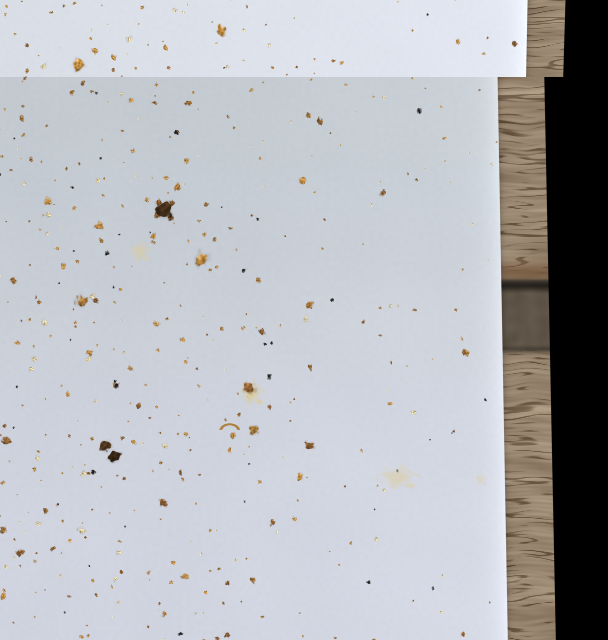
Reproduce this texture procedurally as a Shadertoy shader.

```glsl
#define SEAM_Y 0.8802
#define CRUMB_DENSITY 0.62
#define GRAIN_DEPTH 0.5
#define EDGE_GLOW 0.09
#define GOLD vec3(0.76, 0.56, 0.28)
#define BROWN vec3(0.52, 0.36, 0.20)
#define PALE vec3(0.86, 0.80, 0.62)
#define BLACK vec3(0.14, 0.13, 0.13)
#define WOOD_LIGHT vec3(0.69, 0.62, 0.53)
#define WOOD_DARK vec3(0.40, 0.32, 0.24)

vec2 hash2(vec2 p) {
    vec3 q = fract(p.xyx * vec3(0.1031, 0.1030, 0.0973));
    q += dot(q, q.yzx + 33.33);
    return fract((q.xx + q.yz) * q.zy);
}

float gradientNoise(vec2 p) {
    vec2 i = floor(p), f = fract(p);
    vec2 u = f * f * f * (f * (f * 6.0 - 15.0) + 10.0);
    vec2 e = vec2(0.0, 1.0);
    float a = dot(hash2(i) * 2.0 - 1.0, f);
    float b = dot(hash2(i + e.yx) * 2.0 - 1.0, f - e.yx);
    float c = dot(hash2(i + e.xy) * 2.0 - 1.0, f - e.xy);
    float d = dot(hash2(i + e.yy) * 2.0 - 1.0, f - e.yy);
    return mix(mix(a, b, u.x), mix(c, d, u.x), u.y);
}

// Coverage of the side where d is negative
float cover(float d, float soft) {
    float w = 0.7 / iResolution.y + soft;
    return 1.0 - smoothstep(-w, w, d);
}

// Angular chip with a faint contact shadow
void chip(inout vec3 col, vec2 d, float r, vec3 tint, float seed) {
    if (length(d) > r * 2.5) return;
    vec2 s = d / r;
    float rag = gradientNoise(s * 0.9 + seed * 3.7);
    float grit = gradientNoise(s * 1.9 + seed + 7.0);
    float dist = (length(s) - 0.85 + 0.9 * rag + 0.25 * grit) * r;
    col *= 1.0 - 0.07 * (1.0 - smoothstep(0.0, r * 0.5, dist));
    col = mix(col, tint * (1.0 + 0.6 * grit + 0.15 * s.y), cover(dist, 0.0004));
}

// Soft translucent stain
void stain(inout vec3 col, vec2 d, float r, float amount) {
    float rag = gradientNoise(d / r * 1.7 + 3.0);
    float dist = length(d) * (1.0 + 1.1 * rag) - r * 0.8;
    col = mix(col, PALE, amount * cover(dist, r * 0.4));
}

// One jittered chip per cell, thinning towards the right
void scatter(inout vec3 col, vec2 p, float cell, float size, float layer) {
    float c = cos(layer), s = sin(layer);
    vec2 q = mat2(c, s, -s, c) * p / cell + 40.0;
    vec2 id = floor(q);
    vec2 place = hash2(id + layer * 17.0), kind = hash2(id + layer * 31.0 + 5.0);
    float density = CRUMB_DENSITY * mix(0.9, 0.14, smoothstep(0.1, 0.72, p.x));
    if (kind.x > density) return;
    vec2 d = (fract(q) - 0.2 - 0.6 * place) * cell;
    d.x *= mix(0.6, 1.4, place.y);
    vec3 tint = mix(GOLD, BROWN, smoothstep(0.35, 0.85, kind.y));
    tint = kind.y > 0.92 ? BLACK : kind.y < 0.2 ? PALE : tint;
    float r = size * mix(0.5, 1.0, place.x * place.x);
    chip(col, d, kind.y > 0.92 ? min(r, 0.0035) : r, tint, kind.y * 50.0);
}

vec3 board(vec2 p, float edge) {
    bool strip = p.y > SEAM_Y;
    vec3 col = mix(vec3(0.815, 0.83, 0.875), vec3(0.765, 0.79, 0.815), smoothstep(0.1, 0.88, p.y));
    col += 0.02 * smoothstep(0.2, 0.75, p.x);
    if (strip) col = mix(vec3(0.845, 0.865, 0.90), vec3(0.90, 0.915, 0.955), p.x);
    col += 0.012 * gradientNoise(p * 9.0) + 0.012 * gradientNoise(p * 130.0);
    col += EDGE_GLOW * exp(-(edge - p.x) / 0.018);

    // Scattered crumbs, coarse to fine
    for (int i = 0; i < 5; i++) {
        float k = float(i);
        scatter(col, p, 0.088 - 0.012 * k, 0.0068 - 0.0012 * k, k + 0.4);
    }

    // Pale stains
    stain(col, (p - vec2(0.622, 0.254)) * vec2(0.75, 1.2), 0.018, 0.55);
    stain(col, p - vec2(0.219, 0.607), 0.013, 0.6);
    stain(col, p - vec2(0.751, 0.251), 0.008, 0.4);
    stain(col, p - vec2(0.393, 0.385), 0.015, 0.8);

    // Larger golden pieces
    chip(col, p - vec2(0.122, 0.898), 0.0095, GOLD, 1.0);
    chip(col, p - vec2(0.345, 0.952), 0.0085, GOLD, 2.0);
    chip(col, p - vec2(0.315, 0.596), 0.0110, GOLD, 3.0);
    chip(col, p - vec2(0.128, 0.529), 0.0090, GOLD * 0.85, 4.0);
    chip(col, p - vec2(0.396, 0.329), 0.0080, GOLD * 0.85, 5.0);
    chip(col, p - vec2(0.390, 0.394), 0.0095, BROWN * 1.1, 6.0);

    // Dark clumps with stubby limbs
    vec2 d = p - vec2(0.258, 0.672);
    for (int i = 0; i < 4; i++) {
        float a = 0.8 + 1.5 * float(i);
        chip(col, d - 0.015 * vec2(cos(a), sin(a)), 0.005, BROWN, a);
    }
    chip(col, d, 0.0145, BROWN * 0.5, 8.0);
    chip(col, p - vec2(0.166, 0.304), 0.009, BROWN * 0.6, 9.0);
    chip(col, p - vec2(0.178, 0.286), 0.010, BROWN * 0.4, 10.0);

    // Curled shaving
    vec2 q = (p - vec2(0.359, 0.327)) * vec2(1.0, 1.4);
    float curl = max(abs(length(q) - 0.014) - 0.0022, 0.002 - q.y);
    return mix(col, GOLD * 0.9, cover(curl, 0.0));
}

vec3 wood(vec2 p) {
    float bend = p.y + 0.008 * gradientNoise(p * vec2(14.0, 9.0));
    float broad = gradientNoise(vec2(p.x * 5.0, bend * 38.0));
    float fine = gradientNoise(vec2(p.x * 16.0, bend * 190.0));
    // Thin pores follow the zero lines of the grain
    float vein = gradientNoise(vec2(p.x * 11.0 + 4.0, bend * 95.0));
    float pore = (1.0 - smoothstep(0.02, 0.09, abs(vein))) * smoothstep(-0.15, 0.2, broad + fine);
    float shade = 0.3 - GRAIN_DEPTH * broad + 0.35 * fine + 0.65 * pore;
    vec3 col = mix(WOOD_LIGHT, WOOD_DARK, clamp(shade, 0.0, 1.3));
    // Recess between the slats
    col = mix(col, vec3(0.43, 0.30, 0.20), 0.6 * cover(abs(p.y - 0.575) - 0.015, 0.014));
    vec3 recess = vec3(0.37, 0.33, 0.28) + 0.05 * gradientNoise(p * 50.0);
    col = mix(col, recess, cover(abs(p.y - 0.508) - 0.055, 0.002));
    col *= 1.0 - 0.6 * cover(abs(p.y - 0.554) - 0.007, 0.006);
    return col * (1.0 - 0.4 * cover(abs(p.y - 0.452) - 0.004, 0.006));
}

void mainImage(out vec4 fragColor, in vec2 fragCoord) {
    vec2 p = fragCoord / iResolution.y;
    bool strip = p.y > SEAM_Y;
    float boardEdge = strip ? 0.822 + 0.02 * (p.y - SEAM_Y) : 0.7935 - 0.0182 * p.y;
    float woodEdge = strip ? 0.880 + 0.03 * (p.y - SEAM_Y) : 0.8685 - 0.0205 * p.y;
    vec3 col = wood(p) * (1.0 - 0.2 * exp(-max(p.x - boardEdge, 0.0) / 0.005));
    col = mix(col, board(p, max(boardEdge, p.x)), cover(p.x - boardEdge, 0.0));
    col *= cover(p.x - woodEdge, 0.0);
    fragColor = vec4(clamp(col, 0.0, 1.0), 1.0);
}
```
